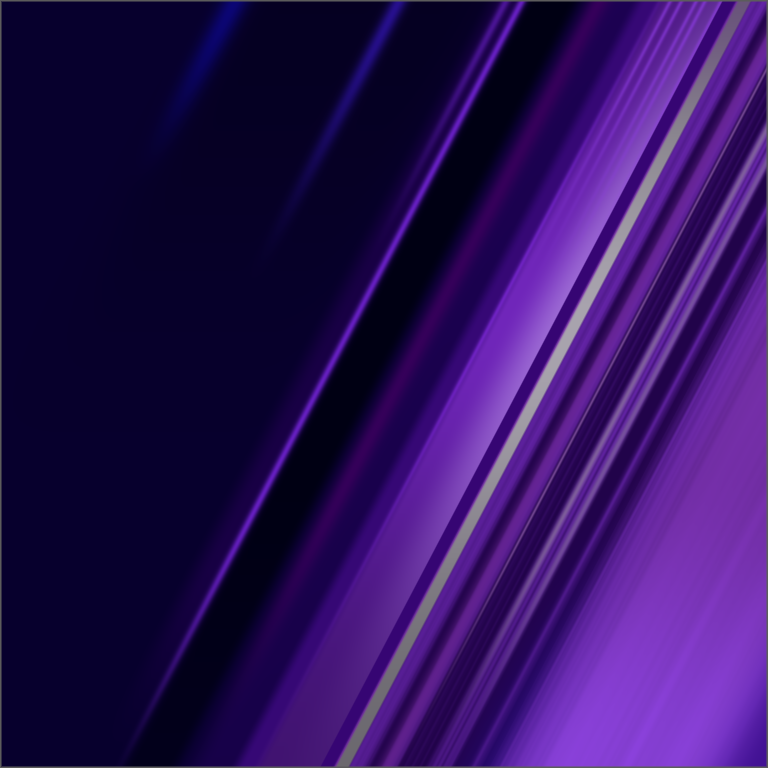
A Shadertoy shader for this background:

```glsl
#define SLOPE 0.525
#define NAVY vec3(0.027, 0.0, 0.175)
#define INK vec3(0.0, 0.0, 0.075)
#define INDIGO vec3(0.11, 0.005, 0.32)
#define PLUM vec3(0.22, 0.0, 0.36)
#define VIOLET vec3(0.41, 0.15, 0.68)
#define LILAC vec3(0.66, 0.49, 0.86)
#define SILVER vec3(0.66, 0.64, 0.68)
#define NEON vec3(0.45, 0.14, 0.84)
#define STREAK_OCTAVES 3
#define FRAME_WIDTH 0.002

float hash(float n) {
    n = fract(n * 0.1031);
    n *= n + 33.33;
    return fract(n * (n + n));
}

float noise(float x) {
    float i = floor(x);
    return mix(hash(i), hash(i + 1.0), smoothstep(0.0, 1.0, x - i));
}

// Soft edged strip between two offsets
float band(float s, float a, float b, float soft) {
    return smoothstep(a - soft, a + soft, s) - smoothstep(b - soft, b + soft, s);
}

// Glowing line centred on an offset
float glow(float s, float center, float width) {
    float d = (s - center) / width;
    return exp(-d * d);
}

// Fine streaks running along the slope
float streaks(float s) {
    float sum = 0.0, freq = 65.0, weight = 0.5;
    for (int i = 0; i < STREAK_OCTAVES; i++) {
        sum += weight * noise(s * freq + float(i) * 17.0);
        freq *= 2.1;
        weight *= 0.6;
    }
    return sum;
}

// Night side: navy field, faint blue rays, neon line and black gap
vec3 nightSide(float s, float y) {
    vec3 col = mix(NAVY, NAVY * 0.75, smoothstep(0.4, 1.0, y) * band(s, 0.05, 0.38, 0.06));
    col += vec3(0.02, 0.02, 0.30) * glow(s, 0.045, 0.018) * smoothstep(0.75, 1.0, y);
    col += vec3(0.13, 0.06, 0.42) * glow(s, 0.258, 0.011) * smoothstep(0.62, 1.0, y);
    col = mix(col, vec3(0.11, 0.0, 0.29), 0.8 * band(s, 0.383, 0.425, 0.018) * smoothstep(0.0, 0.3, y));
    col = mix(col, INK, band(s, 0.425, 0.490, 0.012) * mix(0.7, 1.0, smoothstep(0.0, 0.4, y)));
    col = mix(col, NEON, 0.55 * glow(s, 0.397, 0.006) * smoothstep(0.65, 1.0, y));
    return mix(col, NEON, 0.85 * glow(s, 0.418, 0.0055) * smoothstep(-0.05, 0.35, y));
}

// Bright beam with its inner lilac glow
vec3 beam(float s, float y, vec3 col) {
    float light = exp(-pow((y - 0.60) / 0.36, 2.0));
    col = mix(col, INDIGO, smoothstep(0.485, 0.535, s) * mix(0.75, 1.0, y));
    col = mix(col, PLUM, 0.9 * glow(s, 0.519, 0.014) * smoothstep(0.0, 0.4, y));
    col = mix(col, vec3(0.21, 0.03, 0.46), smoothstep(0.560, 0.580, s));
    vec3 body = mix(vec3(0.24, 0.07, 0.42), vec3(0.44, 0.15, 0.73), light);
    body = mix(body, LILAC, smoothstep(0.615, 0.690, s) * light * 0.8);
    col = mix(col, body, smoothstep(0.588, 0.608, s));
    col += vec3(0.12, 0.05, 0.18) * glow(s, 0.597, 0.003) * light;
    // Thin rays gathering near the top
    for (int i = 0; i < 5; i++) {
        float k = float(i);
        float center = 0.608 + 0.016 * k + 0.006 * hash(k + 3.0);
        col = mix(col, vec3(0.56, 0.24, 0.90), 0.6 * glow(s, center, 0.003) * smoothstep(0.6, 1.0, y));
    }
    return col;
}

// Dense streaks and the wide purple sheet beyond them
vec3 streakSide(float s, float y) {
    float fine = streaks(s);
    vec3 shade = mix(vec3(0.13, 0.01, 0.29), vec3(0.14, 0.03, 0.42), smoothstep(0.4, 0.0, y) * smoothstep(0.82, 0.92, s));
    vec3 col = mix(shade, VIOLET, smoothstep(0.28, 0.82, fine) * mix(0.6, 1.0, smoothstep(0.0, 0.6, y)));
    col = mix(col, VIOLET, 0.6 * band(s, 0.715, 0.733, 0.006));
    col = mix(col, vec3(0.40, 0.14, 0.56), 0.7 * glow(s, 0.765, 0.011));
    float lit = smoothstep(0.0, 0.35, y);
    col = mix(col, vec3(0.62, 0.42, 0.72), 0.6 * glow(s, 0.783, 0.002) * lit);
    col = mix(col, vec3(0.54, 0.43, 0.63), 0.8 * glow(s, 0.824, 0.0045) * lit);
    col = mix(col, vec3(0.50, 0.38, 0.62), 0.75 * glow(s, 0.846, 0.0045) * lit);
    vec3 sheet = mix(vec3(0.53, 0.25, 0.84), vec3(0.45, 0.18, 0.65), smoothstep(0.0, 0.4, y));
    sheet *= 0.96 + 0.08 * fine;
    sheet = mix(sheet, vec3(0.26, 0.07, 0.58), smoothstep(1.15, 1.25, s));
    return mix(col, sheet, smoothstep(0.88, 0.99, s));
}

void mainImage(out vec4 fragColor, in vec2 fragCoord) {
    vec2 uv = fragCoord / iResolution.xy;
    float s = uv.x - SLOPE * (uv.y - 0.5);
    float px = 1.0 / min(iResolution.x, iResolution.y);

    vec3 col = beam(s, uv.y, nightSide(s, uv.y));
    col = mix(col, streakSide(s, uv.y), smoothstep(0.714 - px, 0.714 + px, s));

    // Dark groove and silver blade
    col = mix(col, vec3(0.21, 0.02, 0.45), band(s, 0.679, 0.699, px));
    float shine = 0.62 + 0.38 * exp(-pow((uv.y - 0.57) / 0.32, 2.0));
    vec3 silver = mix(SILVER, vec3(0.60, 0.48, 0.70), smoothstep(0.8, 1.0, uv.y)) * shine;
    col = mix(col, silver, band(s, 0.698, 0.716, 1.5 * px));
    col = mix(col, vec3(0.48, 0.16, 0.68), 0.6 * glow(s, 0.698, 0.002));

    // Thin grey frame
    vec2 inset = min(uv, 1.0 - uv);
    float frame = 1.0 - smoothstep(FRAME_WIDTH - px, FRAME_WIDTH + px, min(inset.x, inset.y));
    fragColor = vec4(mix(col, vec3(0.36), frame), 1.0);
}
```
